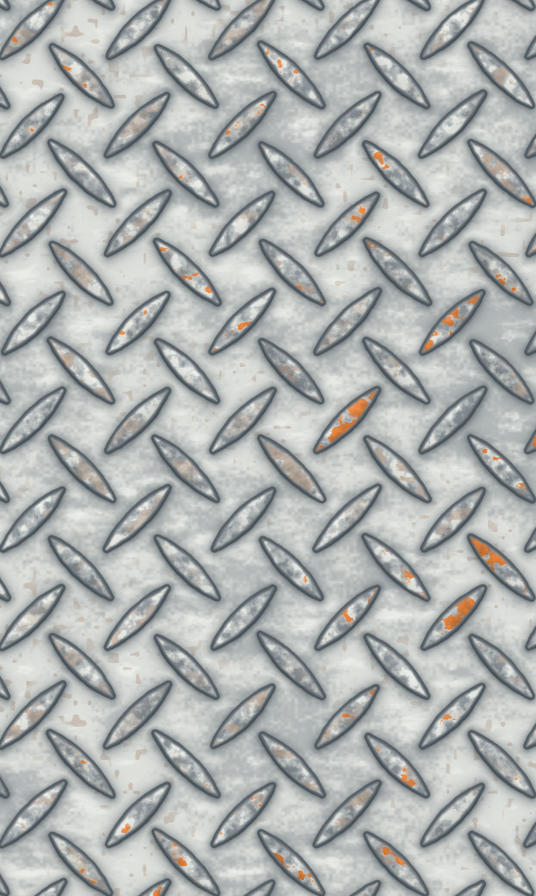
Give the GLSL for this texture, as a WebGL 2 fragment shader.

```glsl
#version 300 es
precision highp float;
// Worn steel tread plate: two interleaved lattices of diagonal lens-shaped bars.
// Each bar is a rounded vesica distance, shaded with a dark rim, a soft halo
// and a scuffed crest; noise adds stains, pits, bare metal and patches of rust.
uniform vec2 u_resolution;
out vec4 fragColor;

// Lengths are in canvas heights
const vec2 CELL = vec2(0.1172, 0.1099);
const vec2 RISING_ORIGIN = vec2(0.0365, 0.0911);
const vec2 FALLING_ORIGIN = vec2(0.0911, 0.0365);
const vec2 BAR_HALF = vec2(0.0470, 0.0085);
const float BAR_ROUND = 0.0042;

const vec3 LIGHT_STEEL = vec3(0.87, 0.88, 0.86);
const vec3 GREY_STEEL = vec3(0.70, 0.72, 0.72);
const vec3 BLUE_STEEL = vec3(0.52, 0.55, 0.57);
const vec3 DARK_STEEL = vec3(0.28, 0.32, 0.345);
const vec3 TAN_WEAR = vec3(0.71, 0.62, 0.55);
const vec3 RUST = vec3(0.80, 0.46, 0.22);

struct Bar {
    float dist;  // signed distance to the outline
    float side;  // -1 on the lower flank, +1 on the upper flank
    vec2 id;     // lattice index, distinct for each bar
};

float hash(vec2 p) {
    vec3 q = fract(vec3(p.xyx) * 0.1031);
    q += dot(q, q.yzx + 33.33);
    return fract((q.x + q.y) * q.z);
}

float noise(vec2 p) {
    vec2 i = floor(p), f = fract(p);
    f = f * f * (3.0 - 2.0 * f);
    float low = mix(hash(i), hash(i + vec2(1, 0)), f.x);
    float high = mix(hash(i + vec2(0, 1)), hash(i + vec2(1, 1)), f.x);
    return mix(low, high, f.y);
}

float fbm(vec2 p) {
    float sum = 0.0, gain = 0.5;
    for (int i = 0; i < 4; i++) {
        sum += gain * noise(p);
        p = mat2(1.6, 1.2, -1.2, 1.6) * p + 17.3;
        gain *= 0.5;
    }
    return sum / 0.9375;
}

// Lens with its tips on the x axis
float vesica(vec2 p, vec2 halfSize) {
    p = abs(p);
    float radius = dot(halfSize, halfSize) / (2.0 * halfSize.y);
    float offset = radius - halfSize.y;
    bool pastTip = (p.x - halfSize.x) * offset > p.y * halfSize.x;
    return pastTip ? length(p - vec2(halfSize.x, 0.0))
                   : length(p + vec2(0.0, offset)) - radius;
}

// Nearest bar of one lattice, with slight variation in place and size
Bar latticeBar(vec2 p, vec2 origin, vec2 axis, float seed) {
    vec2 cell = round((p - origin) / CELL);
    vec2 id = cell + seed;
    vec2 jitter = vec2(hash(id + 3.1), hash(id + 7.7)) - 0.5;
    vec2 v = p - origin - cell * CELL - jitter * 0.002;
    vec2 q = vec2(dot(v, axis), dot(v, vec2(-axis.y, axis.x)));
    vec2 size = BAR_HALF * (1.0 + 0.08 * jitter.yx);
    float side = clamp(q.y / (size.y + BAR_ROUND), -1.0, 1.0);
    return Bar(vesica(q, size) - BAR_ROUND, side, id);
}

vec3 plateColor(vec2 p) {
    float stain = fbm(p * vec2(7.0, 11.0) + 4.0);
    float streak = fbm(p * vec2(35.0, 80.0));
    float grain = noise(p * 260.0);
    float tone = 0.6 * stain + 0.4 * streak + 0.14 * (grain - 0.5);
    vec3 color = mix(GREY_STEEL, LIGHT_STEEL, smoothstep(0.28, 0.58, tone));
    float pits = smoothstep(0.77, 0.9, noise(p * 130.0 + 50.0));
    color = mix(color, TAN_WEAR, 0.5 * pits * smoothstep(0.4, 0.65, stain));
    return color + 0.05 * smoothstep(0.6, 0.8, streak);
}

// Rust grows toward the lower right and along the bottom edge
float rustAmount(vec2 p, vec2 id) {
    float corner = exp(-18.0 * dot(p - vec2(0.5, 0.42), p - vec2(0.5, 0.42)));
    float bottom = 1.0 - smoothstep(0.0, 0.2, p.y);
    float chance = hash(id + 21.0);
    return chance * chance * (0.3 + 0.55 * max(corner, bottom));
}

vec3 crestColor(vec2 p, Bar bar) {
    float scuff = fbm(p * 110.0 + bar.id);
    float patches = fbm(p * vec2(55.0, 75.0) + 90.0);
    vec3 color = mix(BLUE_STEEL, GREY_STEEL, smoothstep(0.25, 0.5, scuff));
    color = mix(color, LIGHT_STEEL, smoothstep(0.48, 0.68, scuff));
    color = mix(color, TAN_WEAR, 0.75 * smoothstep(0.5, 0.62, patches) * hash(bar.id + 5.0));
    float level = 0.74 - 0.42 * rustAmount(p, bar.id);
    float rust = smoothstep(level, level + 0.07, 0.6 * patches + 0.4 * scuff);
    return mix(color, RUST * (0.75 + 0.5 * scuff), rust);
}

void main() {
    vec2 p = gl_FragCoord.xy / u_resolution.y;
    float pixel = 1.0 / u_resolution.y;
    Bar rising = latticeBar(p, RISING_ORIGIN, vec2(0.7071, 0.7071), 40.0);
    Bar falling = latticeBar(p, FALLING_ORIGIN, vec2(0.7071, -0.7071), 80.5);
    Bar bar = rising;
    if (falling.dist < rising.dist) bar = falling;
    float d = bar.dist + 0.0016 * (fbm(p * 90.0) - 0.5);

    // Plate, darkened by a halo that is deeper below each bar
    float halo = exp(-max(d, 0.0) / 0.0065) * (0.68 - 0.14 * bar.side);
    vec3 color = mix(plateColor(p), mix(BLUE_STEEL, DARK_STEEL, halo), halo);

    // Bar flanks rise from a dark rim to a worn crest
    vec3 flank = mix(DARK_STEEL, BLUE_STEEL, smoothstep(0.0, -0.006, d) + 0.15 * bar.side);
    color = mix(color, flank, smoothstep(pixel, -pixel, d));
    float wear = 0.003 * (fbm(p * 70.0 + 9.0) - 0.5);
    float crest = smoothstep(-0.0025, -0.0065, d + wear);
    color = mix(color, crestColor(p, bar), crest);
    color += 0.07 * crest * (bar.side + hash(bar.id) - 0.5);

    fragColor = vec4(clamp(color, 0.0, 1.0), 1.0);
}
```
